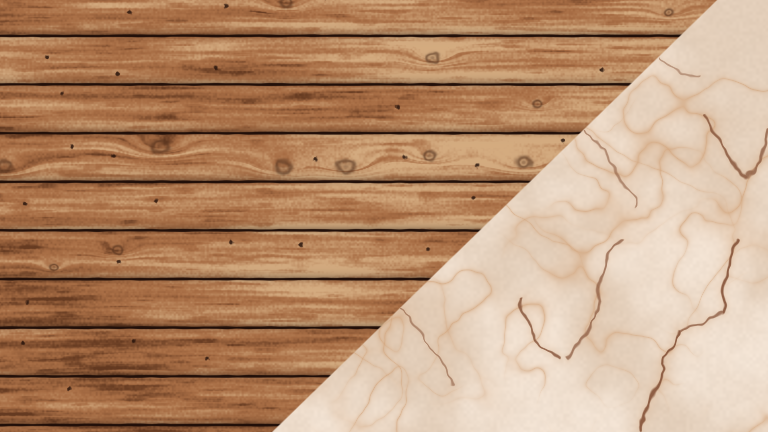
This texture is drawn by a Shadertoy shader. Its source:

```glsl
// Weathered horizontal planks on the left, cream marble on the right of a diagonal cut.
// Wood grain is stretched noise bent around knots; marble is cloudy noise with
// ridged veins and a few bowed, noise-warped cracks.

const float EDGE_X = 0.630;          // diagonal cut: x = EDGE_X + EDGE_SLOPE * y
const float EDGE_SLOPE = 1.030;
const float SEAM_Y = 0.0162;         // height of the lowest seam
const float PLANK_H = 0.1126;
const float NAIL_STEP = 0.21;
const vec3 WOOD_DARK = vec3(0.40, 0.23, 0.13);
const vec3 WOOD_MID = vec3(0.66, 0.43, 0.27);
const vec3 WOOD_LIGHT = vec3(0.83, 0.67, 0.50);
const vec3 SEAM_COLOR = vec3(0.13, 0.06, 0.035);
const vec3 MARBLE_LOW = vec3(0.89, 0.81, 0.73);
const vec3 MARBLE_HIGH = vec3(0.95, 0.89, 0.83);
const vec3 VEIN_COLOR = vec3(0.82, 0.64, 0.48);
const vec3 CRACK_COLOR = vec3(0.50, 0.30, 0.20);

// Knots: centre, radius
const int KNOT_COUNT = 12;
const vec3 KNOTS[KNOT_COUNT] = vec3[KNOT_COUNT](
    vec3(0.662, 0.993, 0.020), vec3(1.002, 0.866, 0.020), vec3(0.370, 0.660, 0.027),
    vec3(0.655, 0.613, 0.025), vec3(0.800, 0.615, 0.027), vec3(0.995, 0.639, 0.018),
    vec3(1.213, 0.625, 0.023), vec3(1.245, 0.759, 0.014), vec3(0.273, 0.421, 0.016),
    vec3(0.125, 0.382, 0.012), vec3(1.549, 0.972, 0.014), vec3(0.010, 0.615, 0.023));

// Cracks: start and end, then sideways bow and strength
const int CRACK_COUNT = 11;
const vec4 CRACKS[CRACK_COUNT] = vec4[CRACK_COUNT](
    vec4(1.715, 0.442, 1.671, 0.271), vec4(1.671, 0.271, 1.574, 0.236),
    vec4(1.574, 0.236, 1.481, 0.000), vec4(1.435, 0.444, 1.384, 0.306),
    vec4(1.384, 0.306, 1.310, 0.176), vec4(1.206, 0.315, 1.287, 0.176),
    vec4(1.637, 0.736, 1.722, 0.597), vec4(1.778, 0.700, 1.724, 0.597),
    vec4(1.352, 0.704, 1.472, 0.520), vec4(0.921, 0.287, 1.046, 0.109),
    vec4(1.528, 0.861, 1.616, 0.826));
const vec2 CRACK_SHAPE[CRACK_COUNT] = vec2[CRACK_COUNT](
    vec2(0.012, 1.0), vec2(0.0, 0.8), vec2(0.003, 1.0), vec2(0.010, 0.75),
    vec2(-0.010, 0.75), vec2(0.016, 0.9), vec2(0.016, 0.9), vec2(-0.010, 0.8),
    vec2(-0.008, 0.6), vec2(-0.010, 0.6), vec2(0.004, 0.5));

float hash(vec2 p) {
    vec3 q = fract(p.xyx * 0.1031);
    q += dot(q, q.yzx + 33.33);
    return fract((q.x + q.y) * q.z);
}

float noise(vec2 p) {
    vec2 i = floor(p), f = fract(p);
    f = f * f * (3.0 - 2.0 * f);
    return mix(mix(hash(i), hash(i + vec2(1, 0)), f.x),
               mix(hash(i + vec2(0, 1)), hash(i + vec2(1, 1)), f.x), f.y);
}

float fbm(vec2 p) {
    float sum = 0.0, amp = 0.53;
    for (int i = 0; i < 4; i++) {
        sum += amp * noise(p);
        p = mat2(1.6, 1.2, -1.2, 1.6) * p + 13.7;
        amp *= 0.5;
    }
    return sum;
}

vec3 wood(vec2 p, float px) {
    float level = (p.y - SEAM_Y) / PLANK_H;
    float row = floor(level), f = level - row;
    float shift = row * 17.3 + 40.0;

    // Bend the grain around the knots of this plank
    float grain = p.y + 0.016 * fbm(vec2(p.x * 2.5 + shift, p.y * 9.0));
    float core = 0.0;
    for (int i = 0; i < KNOT_COUNT; i++) {
        vec3 k = KNOTS[i];
        float same = 1.0 - step(0.5, abs(floor((k.y - SEAM_Y) / PLANK_H) - row));
        vec2 d = (p - k.xy) / k.z;
        grain += same * k.z * 1.5 * exp(-dot(d, d * vec2(0.14, 0.8)));
        float r = length(d * vec2(0.8, 1.0)) + 0.25 * noise(p * 90.0);
        core = max(core, same * (0.55 * exp(-pow((r - 0.65) * 5.0, 2.0)) + 0.35 * smoothstep(0.5, 0.1, r)));
    }
    float band = fbm(vec2(p.x * 1.5 + shift, grain * 42.0));
    float streak = noise(vec2(p.x * 6.0 + shift, grain * 150.0));
    float pores = smoothstep(0.62, 0.95, noise(vec2(p.x * 16.0 + shift, grain * 125.0)));
    float wear = fbm(vec2(p.x * 3.0 + shift, p.y * 8.0));
    float grit = noise(p * 210.0) - 0.5;

    float tone = 0.40 + 0.75 * (band - 0.5) + 0.32 * (streak - 0.5) + 0.55 * (wear - 0.5) + 0.15 * grit;
    tone += 0.15 * smoothstep(0.05, 0.6, p.y) + 0.14 * smoothstep(0.0, 0.9, p.x) - 0.20 * pores;
    tone += 0.10 * (hash(vec2(row + 20.0, 3.0)) - 0.5);
    vec3 col = mix(WOOD_DARK, WOOD_MID, smoothstep(0.0, 0.5, tone));
    col = mix(col, WOOD_LIGHT, smoothstep(0.42, 0.95, tone));
    col = mix(col, WOOD_DARK * 0.75, core);

    // Scattered nail holes
    float cell = floor(p.x / NAIL_STEP);
    vec2 id = vec2(cell + 5.0, row + 31.0);
    vec2 nail = vec2((cell + 0.2 + 0.6 * hash(id)) * NAIL_STEP,
                     SEAM_Y + (row + 0.2 + 0.65 * hash(id + 50.0)) * PLANK_H);
    float hole = smoothstep(0.007, 0.002, length(p - nail) + 0.004 * grit);
    col = mix(col, SEAM_COLOR, 0.8 * hole * step(0.4, hash(id + 90.0)));

    // Plank shading and dark seams
    col *= 1.0 - 0.40 * exp(-f * 14.0) - 0.22 * exp(-(1.0 - f) * 25.0);
    float seam = min(f, 1.0 - f) * PLANK_H + 0.0015 * (noise(vec2(p.x * 40.0, row + 9.0)) - 0.5);
    return mix(SEAM_COLOR, col, smoothstep(0.0022 - px * 0.5, 0.0034 + px * 0.5, seam));
}

vec3 marble(vec2 p, float px) {
    vec3 col = mix(MARBLE_LOW, MARBLE_HIGH, smoothstep(0.25, 0.7, fbm(p * 5.0 + 8.0)));
    col += 0.025 * (noise(p * 130.0) - 0.5);

    // Faint peach veins at three scales
    vec2 warp = p + 0.12 * (vec2(fbm(p * 6.0), fbm(p * 6.0 + 31.0)) - 0.5);
    for (int i = 0; i < 3; i++) {
        float scale = 4.0 + 4.0 * float(i);
        float ridge = abs(noise(mat2(0.8, 0.6, -0.6, 0.8) * warp * scale + 19.0 * float(i)) - 0.5) / scale;
        float mask = smoothstep(0.42, 0.75, fbm(p * 3.5 + 27.0 * float(i)));
        col = mix(col, VEIN_COLOR, mask * (0.50 * exp(-ridge / 0.0025) + 0.20 * exp(-ridge / 0.012)));
    }

    // Jagged brown cracks with a soft stain
    vec2 q = p + 0.018 * (vec2(noise(p * 24.0), noise(p * 24.0 + 40.0)) - 0.5)
               + 0.007 * (vec2(noise(p * 75.0), noise(p * 75.0 + 40.0)) - 0.5);
    float crack = 0.0, stain = 0.0;
    for (int i = 0; i < CRACK_COUNT; i++) {
        vec2 a = CRACKS[i].xy, ab = CRACKS[i].zw - a, shape = CRACK_SHAPE[i];
        float t = clamp(dot(q - a, ab) / dot(ab, ab), 0.0, 1.0);
        vec2 side = normalize(vec2(ab.y, -ab.x));
        float d = length(q - a - ab * t - side * shape.x * 4.0 * t * (1.0 - t));
        float width = 0.0052 * shape.y * (0.25 + noise(p * 30.0 + 5.0));
        crack = max(crack, shape.y * (1.0 - smoothstep(width * 0.3, width + px, d)));
        stain = max(stain, shape.y * exp(-d / 0.010));
    }
    col = mix(col, VEIN_COLOR, 0.40 * stain);
    return mix(col, CRACK_COLOR, 0.85 * crack);
}

void mainImage(out vec4 fragColor, in vec2 fragCoord) {
    vec2 p = fragCoord / iResolution.y;
    float px = 1.0 / iResolution.y;
    float cut = (p.x - EDGE_X - EDGE_SLOPE * p.y) / length(vec2(1.0, EDGE_SLOPE));
    vec3 col = mix(wood(p, px), marble(p, px), smoothstep(-px, px, cut));
    fragColor = vec4(clamp(col, 0.0, 1.0), 1.0);
}
```
